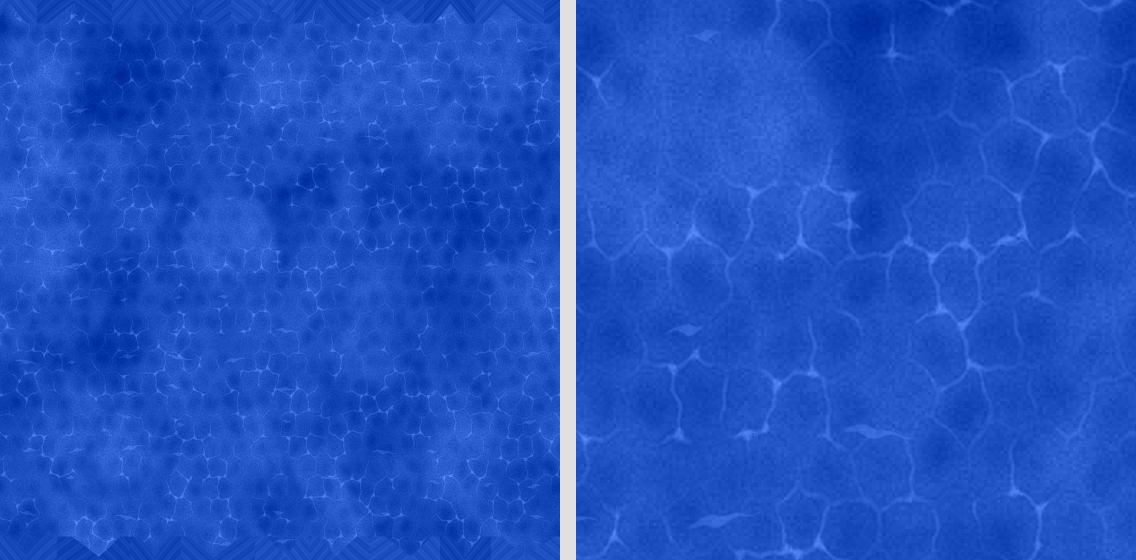
Left, the full canvas; right, a detail of the centre.
Give the GLSL for this texture, as a Shadertoy shader.

```glsl
// Worn blue hide: cloudy dye over rows of small rounded scales with pale seams,
// torn slivers and fine grain, framed above and below by a streaked zigzag hem.
// Clouds are blended cellular noise, scales are a jittered brick Voronoi.

vec2 hash2(vec2 p) {
    vec3 q = fract(vec3(p.xyx) * vec3(0.1031, 0.1030, 0.0973));
    q += dot(q, q.yzx + 33.33);
    return fract((q.xx + q.yz) * q.zy);
}

// Smooth cellular noise: random tones blended by distance to jittered points
float softCells(vec2 p) {
    vec2 cell = floor(p);
    float tone = 0.0, total = 0.0;
    for (int y = -1; y <= 1; y++)
    for (int x = -1; x <= 1; x++) {
        vec2 id = cell + vec2(x, y);
        vec2 away = id + 0.1 + 0.8 * hash2(id) - p;
        float weight = exp(-5.0 * dot(away, away));
        tone += weight * hash2(id + 71.7).x;
        total += weight;
    }
    return tone / total;
}

// Centre of a scale; odd rows shift by half a scale
vec2 scaleCentre(vec2 id) {
    return id + 0.5 + 0.46 * (hash2(id + 13.0) - 0.5) + vec2(0.5 * mod(id.y, 2.0), 0.0);
}

// x: distance to centre, y: nearest seam, z: second nearest seam, w: random tone
vec4 scales(vec2 p) {
    vec2 cell = floor(p), nearest = vec2(0.0), nearestId = cell;
    float best = 9.0;
    for (int y = -1; y <= 1; y++)
    for (int x = -2; x <= 1; x++) {
        vec2 id = cell + vec2(x, y), away = scaleCentre(id) - p;
        float d = dot(away, away);
        if (d < best) { best = d; nearest = away; nearestId = id; }
    }
    float seam = 9.0, second = 9.0;
    for (int y = -2; y <= 2; y++)
    for (int x = -2; x <= 2; x++) {
        vec2 id = nearestId + vec2(x, y);
        if (id == nearestId) continue;
        vec2 away = scaleCentre(id) - p;
        float d = dot(0.5 * (away + nearest), normalize(away - nearest));
        second = min(second, max(seam, d));
        seam = min(seam, d);
    }
    return vec4(sqrt(best), seam, second, hash2(nearestId + 5.0).y);
}

// Scattered, tapered, nearly level tears
float slivers(vec2 uv) {
    vec2 grid = vec2(11.0, 18.0), id = floor(uv * grid);
    vec2 place = hash2(id + 31.0), form = hash2(id + 57.0);
    vec2 q = uv - (id + 0.35 + 0.3 * place) / grid;
    float reach = mix(0.008, 0.029, form.x * form.x);
    float along = q.x / reach;
    float bend = (form.y - 0.5) * 0.5 * q.x + 0.001 * sin(q.x * 330.0 + form.x * 20.0);
    float peak = max(0.0, 1.0 - abs(along + 0.5 * (place.x - 0.5)));
    float thickness = 0.0035 * peak * peak + 0.0003;
    float body = 1.0 - smoothstep(-0.0007, 0.0009, abs(q.y - bend) - thickness);
    return body * smoothstep(1.0, 0.7, abs(along)) * step(hash2(id + 91.0).x, 0.42);
}

void mainImage(out vec4 fragColor, in vec2 fragCoord) {
    vec2 uv = fragCoord / iResolution.xy;

    // Cloudy dye, slightly stretched upright
    vec2 drift = uv + 0.012 * sin(uv.yx * vec2(31.0, 27.0) + 3.0 * sin(uv * 13.0));
    float cloud = 0.5 * softCells(drift * vec2(8.0, 5.5) + 3.0)
                + 0.3 * softCells(drift * vec2(17.0, 12.0) + 40.0)
                + 0.2 * softCells(drift * vec2(38.0, 26.0) + 80.0) - 0.5;
    float tone = 0.27 * cloud;

    // Scales with dark hearts, broken pale seams and pale corner gaps
    vec2 p = uv * vec2(32.0, 27.0);
    p += 0.05 * sin(p.yx * 5.3 + 2.0 * sin(p * 1.7)) + 0.025 * sin(p.yx * 13.0);
    vec4 scale = scales(p);
    float heart = 1.0 - smoothstep(0.08, 0.55, scale.x);
    tone += 0.014 - 0.045 * heart * (0.45 + 0.8 * scale.w);
    float wear = softCells(uv * vec2(44.0, 38.0) + 120.0);
    float seam = 1.0 - smoothstep(0.005, 0.06, scale.y);
    float shade = smoothstep(0.03, 0.07, scale.y) * (1.0 - smoothstep(0.07, 0.13, scale.y));
    tone += 0.065 * seam * smoothstep(0.3, 0.8, wear) - 0.014 * shade;
    float gap = 1.0 - smoothstep(0.06, 0.13, scale.z);
    tone += 0.085 * gap * smoothstep(0.58, 0.76, wear);
    tone += 0.085 * slivers(uv);

    // Fine grain, stronger where the dye is thin
    vec2 speck = hash2(floor(uv * 512.0));
    tone += (speck.x + speck.y - 1.0) * (0.026 + 0.05 * max(cloud, 0.0));

    // Zigzag hem with diagonal streaks
    float depth = min(uv.y, 1.0 - uv.y);
    float hemX = 9.0 * (uv.x + 0.012 * sin(uv.x * 23.0)) + 0.3 * step(0.5, uv.y);
    float tooth = abs(fract(hemX) - 0.5) / 9.0;
    vec2 kind = hash2(vec2(floor(hemX), step(0.5, uv.y) + 7.0));
    float streak = tooth + depth * (kind.x > 0.4 ? 1.0 : -1.0);
    float bands = sin(streak * 260.0 + kind.y * 6.0) + 0.7 * sin(streak * 710.0)
                + 0.5 * sin(streak * 1330.0 + kind.x * 9.0);
    float hemTone = 0.02 * bands + 0.06 * (kind.y - 0.5) - 0.01;
    float hem = 1.0 - smoothstep(-0.0015, 0.0015, depth - min(tooth, 0.036) - 0.006);
    tone = mix(tone, hemTone, hem);

    vec3 blueDye = vec3(0.10, 0.292, 0.737);
    fragColor = vec4(clamp(blueDye + tone, 0.0, 1.0), 1.0);
}
```
